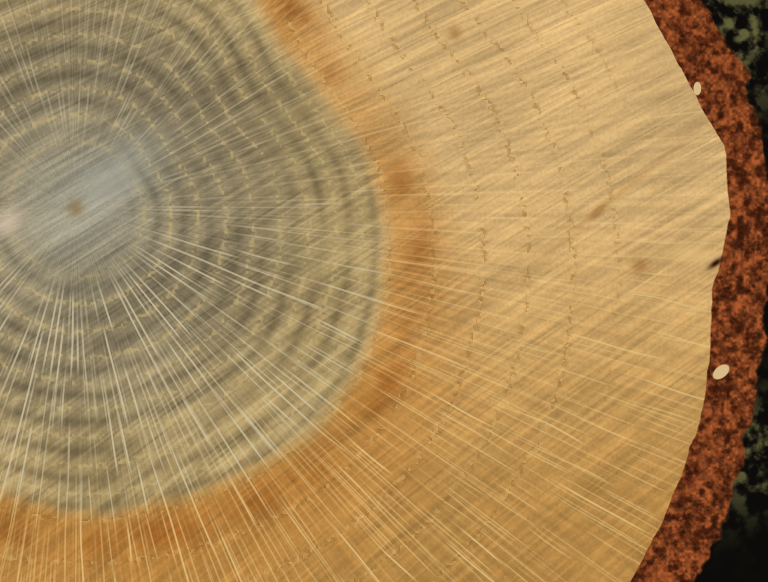
Reproduce this texture procedurally as a Shadertoy shader.

```glsl
const float TAU = 6.2831853;
const vec2 PITH = vec2(0.13, 0.642);

float hash(vec2 p) {
    vec3 q = fract(vec3(p.xyx) * 0.1031);
    q += dot(q, q.yzx + 33.33);
    return fract((q.x + q.y) * q.z);
}

float noise(vec2 p) {
    vec2 i = floor(p), f = fract(p);
    f = f * f * (3.0 - 2.0 * f);
    return mix(mix(hash(i), hash(i + vec2(1, 0)), f.x),
               mix(hash(i + vec2(0, 1)), hash(i + vec2(1, 1)), f.x), f.y);
}

float fbm(vec2 p) {
    float sum = 0.0, amp = 0.53;
    for (int i = 0; i < 4; i++) {
        sum += amp * noise(p);
        p = mat2(1.6, 1.2, -1.2, 1.6) * p + 7.3;
        amp *= 0.5;
    }
    return sum;
}

float bell(float x, float width) {
    return exp(-x * x / (width * width));
}

// Soft sheared ellipse
float spot(vec2 d, vec2 size, float slope) {
    d.y -= slope * d.x;
    d /= size;
    return exp(-dot(d, d));
}

// Edge position interpolated over nine even heights
float edgeAt(float y, float edge[9]) {
    float t = clamp(y, 0.0, 0.9999) * 8.0;
    int i = int(t);
    return mix(edge[i], edge[i + 1], fract(t));
}

float heartRadius(float a) {
    return 0.52 + 0.055 * bell(a + 0.6, 0.6) - 0.07 * bell(a - 0.55, 0.35);
}

// Curved saw marks, steeper towards the bottom
float sawMarks(vec2 p) {
    float across = p.x + 2.5 * log(0.85 - 0.4 * p.y);
    float along = 0.8 * p.x + 0.6 * p.y;
    return 0.45 * noise(vec2(along * 14.0, across * 150.0))
         + 0.35 * noise(vec2(along * 9.0, across * 68.0))
         + 0.2 * noise(vec2(along * 4.0, across * 24.0)) - 0.5;
}

// Broken rays, one jittered line per angular cell
float rays(float a, float r, float count, float width, float aa) {
    float s = a / TAU * count, id = floor(s);
    float offset = 0.25 + 0.5 * hash(vec2(id + 300.0, count));
    float bend = 0.25 * (noise(vec2(r * 9.0, id + count)) - 0.5);
    float d = abs(fract(s) - offset + bend) * TAU / count * r;
    float broken = smoothstep(0.35, 0.8, noise(vec2(r * 12.0 + count, id * 7.31)));
    return broken * (1.0 - smoothstep(width - aa * 0.5, width + aa, d));
}

vec3 woodColor(vec2 p, float aa) {
    vec2 d = p - PITH;
    float r = length(d), a = atan(d.y, d.x);
    float cloud = fbm(p * 6.0);
    float limit = heartRadius(a);
    float depth = r - limit + 0.04 * (cloud - 0.5);
    float heart = 1.0 - smoothstep(-0.03, 0.015, depth);
    float lower = smoothstep(0.25, -0.7, a);

    // Pale sapwood, orange rim and grey heart
    vec3 sap = mix(vec3(0.81, 0.67, 0.45), vec3(0.71, 0.53, 0.28), smoothstep(0.75, 0.05, p.y));
    sap *= 0.92 + 0.16 * fbm(p * 4.0 + 20.0);
    float rim = smoothstep(-0.03, 0.02, depth) * (1.0 - smoothstep(0.02, 0.14 + 0.14 * lower, depth));
    sap = mix(sap, vec3(0.69, 0.46, 0.2), rim * (0.3 + 0.45 * cloud));
    float stain = bell(depth - 0.05, 0.03) * smoothstep(0.4, 0.75, fbm(p * 10.0));
    sap = mix(sap, vec3(0.54, 0.3, 0.1), stain * 0.55);
    vec3 grey = mix(vec3(0.51, 0.46, 0.35), vec3(0.65, 0.56, 0.38), smoothstep(0.24, 0.52, r));
    grey = mix(grey, vec3(0.65, 0.63, 0.55), 0.85 * bell(r, 0.15));
    vec3 col = mix(sap, grey * (0.87 + 0.3 * cloud), heart);

    // Saw marks and radial grain
    float grain = noise(vec2(a * 130.0, r * 8.0)) - 0.5;
    float speck = noise(p * 260.0) - 0.5;
    col *= 1.0 + (0.3 + 0.12 * heart) * sawMarks(p) + 0.1 * grain + 0.07 * speck;

    // Growth rings, wider apart in the sapwood, edged with pores
    float ringR = r * mix(1.0, 0.535 / limit, 0.7) + 0.016 * (fbm(p * 7.0) - 0.5);
    float phase = ringR < 0.54 ? ringR / 0.047 : 11.49 + (ringR - 0.54) / 0.078;
    float off = abs(fract(phase) - 0.5);
    float pores = smoothstep(0.42, 0.7, noise(p * 190.0));
    float ringed = heart * smoothstep(0.06, 0.16, r);
    float patchy = smoothstep(0.25, 0.7, fbm(p * 9.0 + 4.0));
    col *= 1.0 - ringed * smoothstep(0.2, 0.5, off) * (0.04 + 0.16 * patchy);
    col = mix(col, vec3(0.79, 0.69, 0.46), bell(off, 0.12) * ringed * (0.08 + 0.5 * pores));
    float line = bell(off, 0.08) * (1.0 - heart) * smoothstep(1.05, 0.85, r);
    vec3 poreColor = mix(vec3(0.55, 0.38, 0.17), vec3(0.85, 0.71, 0.45), step(0.5, noise(p * 150.0)));
    col = mix(col, poreColor, line * (0.06 + 0.36 * pores));

    // Medullary rays
    float ray = rays(a, r, 140.0, 0.0012, aa) * smoothstep(0.08, 0.2, r);
    ray = max(ray, 0.7 * rays(a, r, 250.0, 0.0009, aa) * smoothstep(0.18, 0.34, r));
    ray = max(ray, 0.6 * rays(a, r, 420.0, 0.0009, aa) * smoothstep(0.45, 0.65, r));
    vec3 rayColor = mix(vec3(0.91, 0.78, 0.53), vec3(0.83, 0.79, 0.66), heart);
    col = mix(col, rayColor, ray * (0.35 + 0.4 * lower));

    // Pith, knots and a diagonal stain
    col = mix(col, vec3(0.67, 0.69, 0.66), 0.45 * spot(p - vec2(0.2, 0.7), vec2(0.08, 0.06), 0.5));
    col = mix(col, vec3(0.86, 0.78, 0.68), 0.7 * spot(p - vec2(0.01, 0.615), vec2(0.035, 0.025), 0.4));
    col = mix(col, vec3(0.5, 0.4, 0.23), 0.6 * bell(r, 0.015));
    float knots = spot(p - vec2(0.785, 0.943), vec2(0.012), 0.0)
                + spot(p - vec2(1.105, 0.543), vec2(0.015), 0.0)
                + spot(p - vec2(1.033, 0.637), vec2(0.012, 0.009), 0.8)
                + 0.5 * spot(p - vec2(1.06, 0.66), vec2(0.13, 0.008), 0.8);
    col = mix(col, vec3(0.55, 0.36, 0.17), min(knots, 1.0) * 0.5);
    return mix(col, vec3(0.88, 0.73, 0.48), 0.7 * spot(p - vec2(1.19, 0.563), vec2(0.045, 0.017), -0.1));
}

void mainImage(out vec4 fragColor, in vec2 fragCoord) {
    vec2 p = fragCoord / iResolution.xy * vec2(1.326, 1.0);
    float aa = 1.0 / iResolution.y;
    float inner = edgeAt(p.y, float[9](1.092, 1.154, 1.202, 1.225, 1.23, 1.261, 1.249, 1.181, 1.111));
    float outer = edgeAt(p.y, float[9](1.192, 1.266, 1.287, 1.313, 1.328, 1.339, 1.323, 1.285, 1.218));
    inner += 0.012 * (fbm(p * 22.0) - 0.5);
    outer += 0.04 * (fbm(p * 24.0) - 0.5);

    // Rough bark and mossy darkness beyond it
    vec3 bark = mix(vec3(0.25, 0.11, 0.05), vec3(0.58, 0.3, 0.15), smoothstep(0.2, 0.75, fbm(p * 90.0)));
    bark *= 0.75 + 0.5 * noise(p * 210.0);
    float moss = bell(p.y - 0.95, 0.14) + bell(p.y - 0.22, 0.1);
    moss *= smoothstep(0.4, 0.75, fbm(p * 50.0));
    vec3 beyond = mix(vec3(0.05, 0.045, 0.035), vec3(0.38, 0.37, 0.22), moss);
    vec3 col = mix(woodColor(p, aa), bark, smoothstep(-aa, aa, p.x - inner));
    col = mix(col, beyond, smoothstep(-0.004, 0.004, p.x - outer));

    // Dark notch and pale chips
    col = mix(col, vec3(0.16, 0.07, 0.03), spot(p - vec2(1.236, 0.548), vec2(0.012, 0.006), 0.6));
    float chips = spot(p - vec2(1.245, 0.361), vec2(0.015, 0.012), 0.4)
                + spot(p - vec2(1.204, 0.848), vec2(0.007, 0.012), 0.0);
    col = mix(col, vec3(0.84, 0.73, 0.53), smoothstep(0.3, 0.5, chips));
    fragColor = vec4(col, 1.0);
}
```
